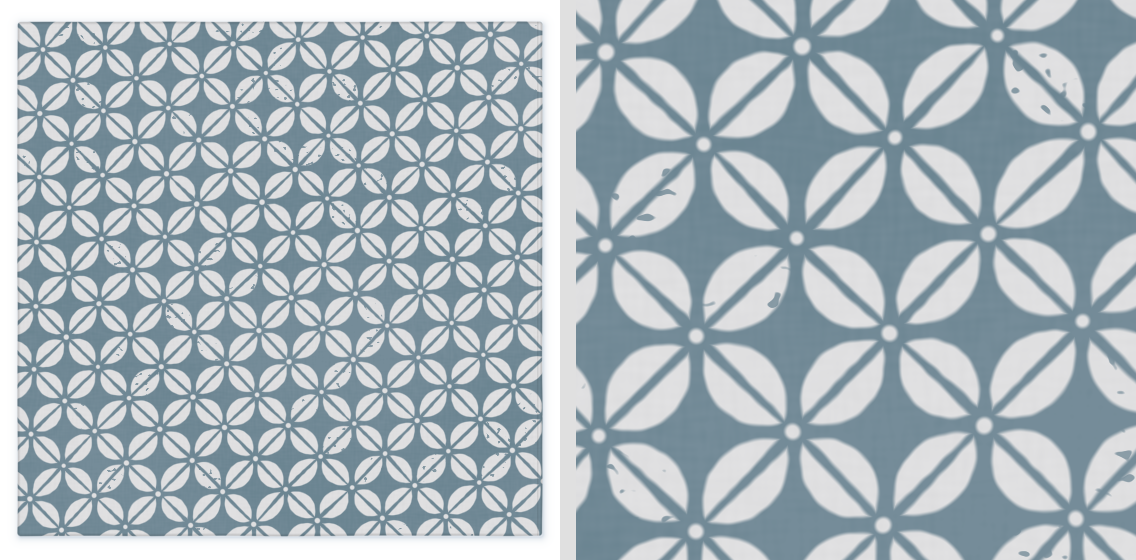
Left, the full canvas; right, a detail of the centre.
Write a three.js fragment shader that draws this pattern.

```glsl
// Folded block-printed cloth: a diagonal lattice of split leaves and dots on slate blue.
varying vec2 vUv;

// Cloth
const vec2 CLOTH_CENTRE = vec2(0.5, 0.502);
const vec2 CLOTH_HALF = vec2(0.4685, 0.459);
const float CORNER = 0.006;
const float FOLD_INSET = 0.008;

// Lattice: two near-perpendicular diagonals of slightly unequal pitch
const vec2 LATTICE_ORIGIN = vec2(0.465, 0.525);
const vec2 PITCH = vec2(0.0834, 0.0786);
const float LATTICE_ANGLE = 0.790;

// Motif, in canvas widths
const float LEAF_GAP = 0.0098;
const float LEAF_HALF_WIDTH = 0.0200;
const float LEAF_ROUNDING = 0.0068;
const float SLIT_HALF_WIDTH = 0.0027;
const float DOT_RADIUS = 0.0042;
const float EDGE = 0.0016;

// Hand-printed irregularity
const float WARP = 0.0045;
const float WOBBLE = 0.0011;
const float WORN_SHARE = 0.17;

const vec3 PAPER = vec3(1.0);
const vec3 SHADOW = vec3(0.80, 0.84, 0.88);
const vec3 SLATE_DEEP = vec3(0.42, 0.52, 0.57);
const vec3 SLATE_LIGHT = vec3(0.46, 0.55, 0.60);
const vec3 LEAF_WHITE = vec3(0.875, 0.875, 0.88);

vec2 hash2(vec2 p) {
  vec3 q = fract(p.xyx * vec3(0.1031, 0.1030, 0.0973));
  q += dot(q, q.yzx + 33.33);
  return fract((q.xx + q.yz) * q.zy);
}

float gradientNoise(vec2 p) {
  vec2 i = floor(p), f = fract(p);
  vec2 u = f * f * f * (f * (f * 6.0 - 15.0) + 10.0);
  vec2 x = vec2(1.0, 0.0);
  float a = dot(hash2(i) * 2.0 - 1.0, f);
  float b = dot(hash2(i + x) * 2.0 - 1.0, f - x);
  float c = dot(hash2(i + x.yx) * 2.0 - 1.0, f - x.yx);
  float d = dot(hash2(i + 1.0) * 2.0 - 1.0, f - 1.0);
  return mix(mix(a, b, u.x), mix(c, d, u.x), u.y);
}

float boxDistance(vec2 p, vec2 halfSize, float r) {
  vec2 q = abs(p) - halfSize + r;
  return length(max(q, 0.0)) + min(max(q.x, q.y), 0.0) - r;
}

// Lens of half-length l along x and half-width w
float lensDistance(vec2 p, float l, float w) {
  float d = 0.5 * (l * l - w * w) / w;
  p = abs(p);
  return l * p.y < d * (p.x - l) ? length(p - vec2(l, 0.0))
                                 : length(p + vec2(0.0, d)) - d - w;
}

// Coverage of one leaf, split along its x axis; id varies its cut and wear
float leaf(vec2 p, float pitch, vec2 id, vec2 uv) {
  vec2 rnd = hash2(id + 61.0), cut = hash2(id + 137.0) - 0.5;
  p += (cut.yx) * 0.0015;
  float l = 0.5 * pitch - LEAF_GAP + cut.x * 0.002;
  float w = LEAF_HALF_WIDTH + cut.y * 0.002;
  float wobble = WOBBLE * gradientNoise(uv * 95.0);
  float body = lensDistance(p, l - LEAF_ROUNDING, w - LEAF_ROUNDING) - LEAF_ROUNDING;
  float slit = SLIT_HALF_WIDTH * (1.0 + cut.x * p.x / l) - abs(p.y + cut.y * 0.06 * p.x);
  float ink = 1.0 - smoothstep(-EDGE, EDGE, max(body, slit) + wobble);
  float flecks = smoothstep(0.27, 0.38, gradientNoise(uv * vec2(105.0, 135.0) + id));
  return ink * (1.0 - 0.8 * flecks * step(rnd.x, WORN_SHARE));
}

float printedPattern(vec2 uv) {
  vec2 warp = vec2(gradientNoise(uv * 7.0), gradientNoise(uv * 7.0 + 40.0));
  vec2 p = uv - LATTICE_ORIGIN + WARP * warp;
  float c = cos(LATTICE_ANGLE), s = sin(LATTICE_ANGLE);
  p = vec2(c * p.x + s * p.y, c * p.y - s * p.x) / PITCH;

  // Nearest leaf along each lattice direction, and nearest crossing
  vec2 along = vec2(floor(p.x) + 0.5, floor(p.y + 0.5));
  vec2 across = vec2(floor(p.x + 0.5), floor(p.y) + 0.5);
  vec2 node = floor(p + 0.5);
  float ink = leaf((p - along) * PITCH, PITCH.x, along * 2.0 + 80.0, uv);
  ink = max(ink, leaf(((p - across) * PITCH).yx, PITCH.y, across * 2.0 + 80.0, uv));

  vec2 rnd = hash2(node + 211.0) - 0.5;
  float dotDistance = length((p - node) * PITCH + rnd * 0.002) - DOT_RADIUS * (1.0 + 0.3 * rnd.x);
  return max(ink, 1.0 - smoothstep(-EDGE, EDGE, dotDistance));
}

void main() {
  vec2 uv = vUv, p = uv - CLOTH_CENTRE;
  float outline = boxDistance(p, CLOTH_HALF, CORNER) + 0.0015 * gradientNoise(uv * 9.0);

  // Cloth: soft tonal drift, woven threads and a folded rim
  float weave = gradientNoise(uv * vec2(45.0, 230.0)) + gradientNoise(uv * vec2(230.0, 45.0) + 9.0);
  float tone = clamp(0.5 + 1.1 * gradientNoise(uv * 4.0 + 3.0) + 0.5 * weave, 0.0, 1.0);
  vec3 cloth = mix(SLATE_DEEP, SLATE_LIGHT, tone);
  cloth = mix(cloth, LEAF_WHITE + 0.012 * weave, printedPattern(uv));
  float fold = smoothstep(0.002, 0.0, abs(CLOTH_HALF.x - FOLD_INSET - p.x));
  cloth *= 1.0 - 0.10 * fold - 0.14 * smoothstep(-0.006, 0.0, outline);

  // Ground with a faint shadow to the lower right
  float shade = boxDistance(p - vec2(0.002, -0.003), CLOTH_HALF, CORNER);
  vec3 ground = mix(PAPER, SHADOW, 0.7 * exp(-max(shade, 0.0) / 0.005));
  gl_FragColor = vec4(mix(cloth, ground, smoothstep(-EDGE, EDGE, outline)), 1.0);
}
```
